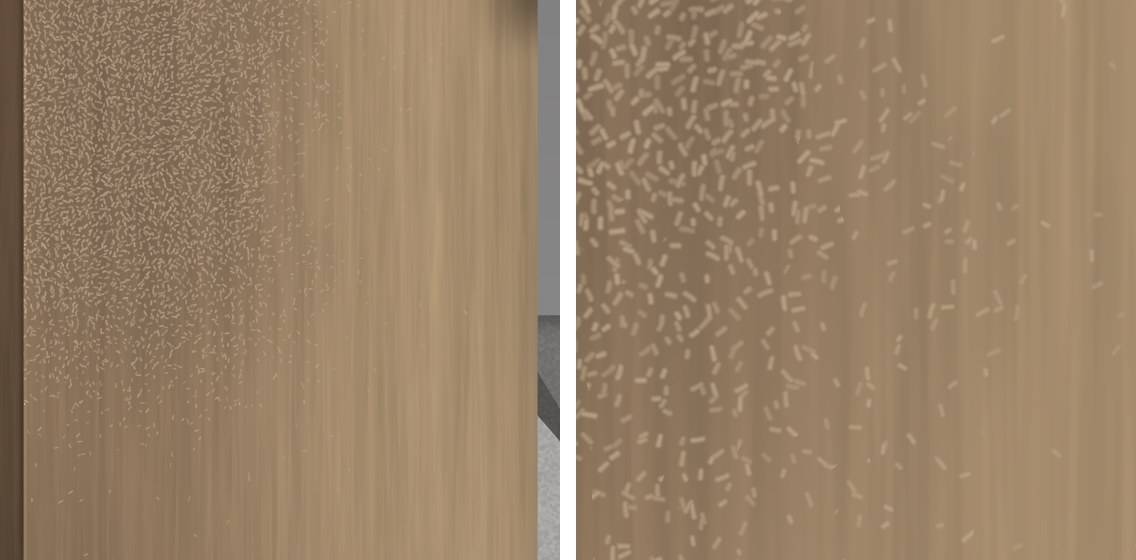
Left, the full canvas; right, a detail of the centre.
Give the GLSL for this texture, as a WebGL 2 fragment shader.

```glsl
#version 300 es
precision highp float;

uniform vec2 u_resolution;
out vec4 fragColor;

// Layout
const float PANEL_LEFT = 0.042;
const float PANEL_RIGHT = 0.960;
const float WALL_BASE = 0.437;

// Flecks
const float FLECK_GRID = 118.0;
const float FLECK_LENGTH = 0.30;
const float FLECK_RADIUS = 0.20;
const float FLECK_SOFTNESS = 0.17;
const float STRAY_CHANCE = 0.055;

// Wood grain
const float GRAIN_CONTRAST = 0.17;

// Colours
const vec3 WOOD_LEFT = vec3(0.555, 0.460, 0.360);
const vec3 WOOD_RIGHT = vec3(0.665, 0.565, 0.440);
const vec3 FLECK_GAP = vec3(0.485, 0.400, 0.320);
const vec3 FLECK_LIGHT = vec3(0.735, 0.655, 0.545);
const vec3 SIDE_WOOD = vec3(0.365, 0.293, 0.222);
const vec3 WALL_GREY = vec3(0.525, 0.520, 0.520);
const vec3 FLOOR_DARK = vec3(0.450, 0.445, 0.440);
const vec3 FLOOR_BAND = vec3(0.330, 0.325, 0.315);
const vec3 FLOOR_LIGHT = vec3(0.655, 0.650, 0.640);

vec3 hash3(vec2 p) {
    vec3 q = fract(vec3(p.xyx) * vec3(0.1031, 0.1030, 0.0973));
    q += dot(q, q.yxz + 33.33);
    return fract((q.xxy + q.yzz) * q.zyx);
}

float cover(float edge, float value, float px) {
    return smoothstep(edge - px, edge + px, value);
}

// Smooth cellular noise: random cell tones blended by distance
float cellTone(vec2 p) {
    vec2 base = floor(p);
    float tone = 0.0, total = 0.0;
    for (int j = -1; j <= 1; j++)
    for (int i = -1; i <= 1; i++) {
        vec2 cell = base + vec2(i, j);
        vec3 h = hash3(cell + 57.0);
        vec2 d = p - cell - h.xy;
        float weight = exp(-5.0 * dot(d, d));
        tone += weight * h.z;
        total += weight;
    }
    return tone / max(total, 1e-4) - 0.5;
}

// Vertical fibres at several widths
float woodGrain(vec2 uv) {
    float broad = cellTone(vec2(uv.x * 26.0, uv.y * 0.8));
    float middle = cellTone(vec2(uv.x * 85.0 + 11.0, uv.y * 2.0 + 5.0));
    float fine = cellTone(vec2(uv.x * 210.0 + 31.0, uv.y * 9.0 + 3.0));
    return broad * 0.35 + middle * 0.45 + fine * 0.38;
}

// Dense at the upper left, fading to the right and downwards
float fleckDensity(vec2 uv) {
    float ragged = cellTone(uv * vec2(32.0, 7.0)) * 0.16;
    float across = 1.0 - smoothstep(0.36, 0.66, uv.x + ragged);
    float down = smoothstep(0.13, 0.64, uv.y - 0.14 * uv.x + ragged);
    return across * down;
}

// Short rounded strokes, one per cell, turned by a slow flow
float flecks(vec2 uv, float density, float px) {
    vec2 p = uv * FLECK_GRID;
    vec2 base = floor(p);
    float stray = STRAY_CHANCE * (1.0 - smoothstep(0.45, 0.86, uv.x))
                * smoothstep(-0.1, 0.6, uv.y);
    float chance = density * 0.95 + stray;
    float flow = 1.2 + 0.7 * sin(uv.x * 19.0 + 2.0 * sin(uv.y * 13.0))
               + 0.5 * sin(uv.y * 31.0 - uv.x * 23.0);
    float soft = max(FLECK_SOFTNESS, px * FLECK_GRID * 0.6);
    float light = 0.0;
    for (int j = -1; j <= 1; j++)
    for (int i = -1; i <= 1; i++) {
        vec2 cell = base + vec2(i, j);
        vec3 h = hash3(cell);
        vec3 k = hash3(cell + 211.0);
        float angle = flow + (h.z - 0.5) * 2.2;
        vec2 axis = vec2(cos(angle), sin(angle));
        vec2 d = p - cell - h.xy;
        float reach = FLECK_LENGTH * (0.4 + k.y);
        d -= axis * clamp(dot(d, axis), -reach, reach);
        float radius = FLECK_RADIUS * mix(0.65, 1.0, density);
        float stroke = 1.0 - smoothstep(radius - soft, radius + soft, length(d));
        light = max(light, stroke * (0.5 + 0.5 * k.z) * step(k.x, chance));
    }
    return light;
}

vec3 panel(vec2 uv, float grain, float px) {
    vec3 wood = mix(WOOD_LEFT, WOOD_RIGHT, smoothstep(0.15, 0.80, uv.x));
    wood *= 1.0 - 0.07 * smoothstep(0.85, 0.96, uv.x);
    wood *= 1.0 - 0.07 * (1.0 - smoothstep(0.0, 0.35, uv.x + uv.y * 0.5));
    float density = fleckDensity(uv);
    wood = mix(wood, FLECK_GAP, density * 0.8);
    wood *= 1.0 + GRAIN_CONTRAST * grain;
    wood = mix(wood, FLECK_LIGHT, flecks(uv, density, px) * 0.85);
    // Corner shadow and lit left edge
    float corner = smoothstep(0.82, 0.97, uv.x) * smoothstep(0.88, 1.02, uv.y);
    float rim = 1.0 - smoothstep(0.0, 0.005, abs(uv.x - PANEL_LEFT - 0.003));
    return wood * (1.0 - 0.38 * corner) * (1.0 + 0.14 * rim);
}

vec3 background(vec2 uv, float px) {
    float x = uv.x - PANEL_RIGHT;
    vec3 floorTone = mix(FLOOR_LIGHT, FLOOR_BAND, cover(0.258 - 1.15 * x, uv.y, px));
    floorTone = mix(floorTone, FLOOR_DARK, cover(0.336 - 1.65 * x, uv.y, px));
    floorTone *= 1.0 - 0.22 * smoothstep(0.40, WALL_BASE, uv.y);
    floorTone *= 1.0 + 0.13 * cellTone(uv * 210.0);
    vec3 wall = WALL_GREY * (1.04 - 0.07 * uv.y);
    return mix(floorTone, wall, cover(WALL_BASE, uv.y, px));
}

void main() {
    vec2 uv = gl_FragCoord.xy / u_resolution;
    float px = 0.7 / min(u_resolution.x, u_resolution.y);
    float grain = woodGrain(uv);

    vec3 side = SIDE_WOOD * (0.97 + 0.10 * uv.y + 0.22 * grain);
    side *= 1.0 - 0.25 * smoothstep(0.028, PANEL_LEFT, uv.x);

    vec3 color = mix(side, panel(uv, grain, px), cover(PANEL_LEFT, uv.x, px));
    color = mix(color, background(uv, px), cover(PANEL_RIGHT, uv.x, px));
    fragColor = vec4(color, 1.0);
}
```
